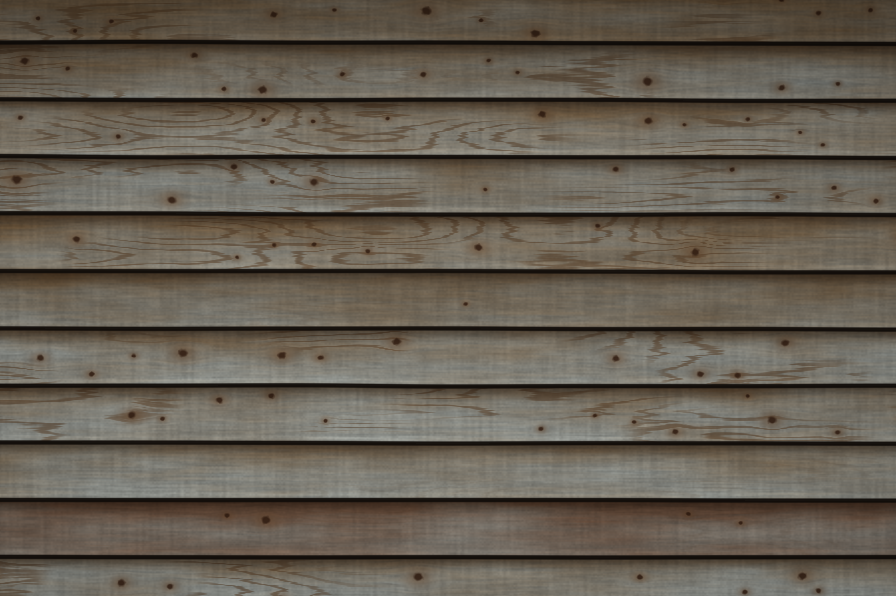
Write a WebGL 1 fragment shader that draws this texture.

```glsl
precision highp float;
// Weathered lap siding: eleven horizontal boards with shadowed seams, grain and knots.
uniform vec2 u_resolution;

float hash(vec2 p) {
  return fract(sin(dot(p, vec2(127.1, 311.7))) * 43758.5453);
}

float noise(vec2 p) {
  vec2 i = floor(p), f = fract(p);
  f = f * f * (3.0 - 2.0 * f);
  return mix(mix(hash(i), hash(i + vec2(1.0, 0.0)), f.x),
             mix(hash(i + vec2(0.0, 1.0)), hash(i + vec2(1.0, 1.0)), f.x), f.y);
}

float fbm(vec2 p) {
  float sum = 0.0, gain = 0.5;
  for (int i = 0; i < 4; i++) {
    sum += gain * noise(p);
    p = p * 2.03 + 17.3;
    gain *= 0.5;
  }
  return sum / 0.9375;
}

float isRow(float row, float n) {
  return 1.0 - step(0.5, abs(row - n));
}

void main() {
  const float pitch = 0.0961;
  float px = 1.0 / u_resolution.y;
  vec2 p = gl_FragCoord.xy * px;
  vec2 uv = gl_FragCoord.xy / u_resolution;

  // Boards: row number and height inside the board, 0 at the lower lip
  float v = (p.y - 0.0647 + 0.003 * uv.x * uv.y) / pitch;
  v += 0.02 * (noise(vec2(p.x * 4.0, floor(v + 0.5) * 7.0)) - 0.5);
  float row = floor(v);
  float f = v - row;
  float tone = hash(vec2(row, 4.7));
  float rust = isRow(row, 0.0);
  float plain = isRow(row, 4.0);
  float calm = max(max(rust, plain), isRow(row, 1.0));

  // Knots: scattered along each board, bending the grain around them
  float core = 0.0, halo = 0.0, bend = 0.0;
  float cell = floor(p.x / 0.085);
  for (int i = -1; i <= 1; i++) {
    vec2 id = vec2(cell + float(i), row);
    vec2 center = vec2((id.x + 0.15 + 0.7 * hash(id + 3.1)) * 0.085,
                       0.16 + 0.68 * hash(id + 8.4));
    float size = mix(0.0025, 0.0075, pow(hash(id + 5.9), 2.0));
    float present = step(mix(0.38, 0.91, calm), hash(id + 1.7));
    vec2 d = vec2(p.x - center.x, (f - center.y) * pitch);
    float r = length(d * vec2(0.85, 1.0)) * (0.8 + 0.4 * noise(p * 260.0));
    core = max(core, present * (1.0 - smoothstep(size * 0.5, size + px, r)));
    halo = max(halo, present * exp(-dot(d * vec2(0.5, 1.0), d) / (size * size * 5.0)));
    bend += present * d.y * exp(-dot(d * vec2(0.35, 1.0), d) / (size * size * 9.0));
  }

  // Grain: long fibres, curved growth lines and faint saw marks
  vec2 wood = vec2(p.x, f * pitch - 0.7 * bend + row * 1.37);
  float fibre = fbm(wood * vec2(9.0, 170.0));
  float fine = noise(wood * vec2(38.0, 330.0));
  float blotch = fbm(wood * vec2(5.0, 24.0) + 31.0);
  float saw = noise(vec2(p.x * 170.0, p.y * 18.0 + row * 5.0));
  float speck = noise(p * 300.0);
  float rings = sin(45.0 * noise(wood * vec2(3.2, 24.0) + 9.0) + 5.0 * fibre);
  float figure = smoothstep(0.55, 1.0, rings)
               * smoothstep(0.48, 0.7, noise(wood * vec2(5.0, 16.0) + 50.0))
               * (1.0 - 0.85 * calm);

  // Stain: brown under the overlap, silver toward the exposed lower edge
  float stain = 0.04 + 0.26 * uv.y + 0.16 * tone;
  stain += 0.32 * smoothstep(0.35, 1.0, f + 0.5 * (blotch - 0.5));
  stain += 0.75 * (blotch - 0.5) + 0.35 * (fibre - 0.5);
  stain += 0.38 * rust + 0.16 * plain + 0.22 * isRow(row, 5.0) + 0.25 * isRow(row, 9.0);
  vec3 silver = vec3(0.525, 0.535, 0.515);
  vec3 brown = mix(vec3(0.40, 0.32, 0.225), vec3(0.37, 0.28, 0.22), rust);
  vec3 color = mix(silver, brown, clamp(stain, 0.0, 1.0));

  color *= 1.0 + 0.26 * (fibre - 0.5) + 0.10 * (fine - 0.5)
         + 0.09 * (saw - 0.5) + 0.07 * (speck - 0.5);
  color *= 0.94 + 0.12 * tone - 0.10 * plain - 0.08 * rust;
  color = mix(color, vec3(0.30, 0.205, 0.12), 0.5 * figure);
  color = mix(color, vec3(0.37, 0.25, 0.15), 0.5 * halo);
  color = mix(color, vec3(0.17, 0.095, 0.055), 0.82 * core);

  // Overlap: pale lip, soft cast shadow and dark seam
  float lip = (f - 0.09) / 0.045;
  color *= 1.0 + 0.10 * exp(-lip * lip);
  float shade = smoothstep(0.60, 1.0, f);
  color *= mix(vec3(1.0), vec3(0.60, 0.54, 0.48), shade * shade);
  float seam = abs(fract(v + 0.5) - 0.5);
  float gap = 1.0 - smoothstep(0.022, 0.035 + px / pitch, seam);
  color = mix(color, vec3(0.065, 0.048, 0.035), 0.95 * gap);

  // Light falls off toward the top and the sides
  vec2 fall = (uv - vec2(0.45, 0.42)) * vec2(0.75, 0.85);
  float light = 1.06 - 0.62 * dot(fall, fall) - 0.15 * smoothstep(0.75, 1.0, uv.y);
  gl_FragColor = vec4(color * light, 1.0);
}
```
